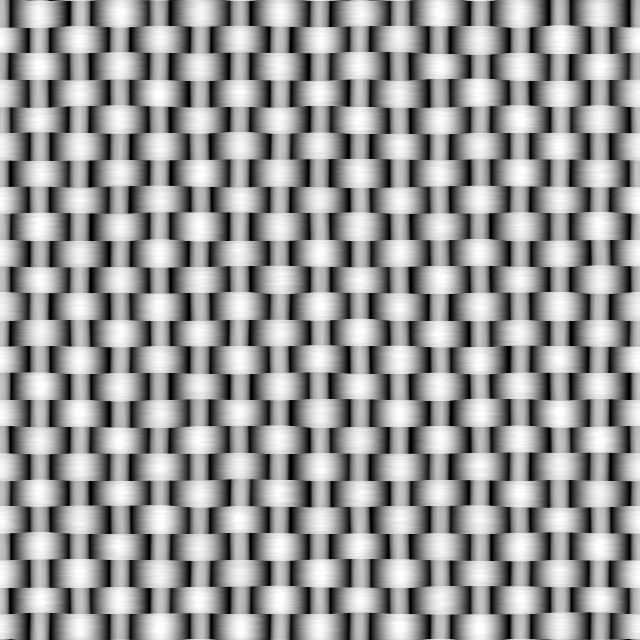
A three.js fragment shader for this texture map:

```glsl
varying vec2 vUv;

const vec2 GRID = vec2(16.0, 24.0);       // warp strands across, weft rows up
const float STRAND_HALF = 0.245;          // half width of a strand, in columns
const float STRAND_SOFT = 0.03;
const float STRAND_TONE = 0.765;
const float STRAND_FALLOFF = 0.5;
const float WEFT_HALF = 0.735;            // half length of a weft float, in columns
const float WEFT_TONE = 0.99;
const float WEFT_CURVE = 1.7;
const float WEFT_ROUNDING = 0.1;          // darkening toward the row edges
const float ROW_SOFT = 0.018;
const float ROW_BULGE = 0.008;
const float ROW_WOBBLE = 0.1;
const float JITTER = 0.045;
const float TONE_VARIATION = 0.05;
const float FIBRE_DEPTH = 0.06;
const vec2 WEFT_FIBRES = vec2(40.0, 480.0);
const vec2 STRAND_FIBRES = vec2(320.0, 30.0);
const float PI = 3.14159265;

float hash(vec2 cell) {
  vec3 q = fract(vec3(cell.xyx) * 0.1031);
  q += dot(q, q.yzx + 33.33);
  return fract((q.x + q.y) * q.z);
}

// Signed random value per cell, wrapping over the grid
float cellRandom(vec2 cell, float seed) {
  return hash(mod(cell, GRID) + seed) - 0.5;
}

// Value noise that wraps at the given period
float tileNoise(vec2 p, vec2 period) {
  vec2 i = floor(p);
  vec2 f = p - i;
  f = f * f * (3.0 - 2.0 * f);
  vec2 a = mod(i, period);
  vec2 b = mod(i + 1.0, period);
  return mix(mix(hash(a), hash(vec2(b.x, a.y)), f.x),
             mix(hash(vec2(a.x, b.y)), hash(b), f.x), f.y);
}

// Weft float: bright crown, sinking to black beside the strands
float weftShade(float along, float across, vec2 cell, float fibre) {
  float reach = WEFT_HALF * (1.0 + JITTER * cellRandom(cell, 17.0));
  float t = min(abs(along + JITTER * cellRandom(cell, 5.0)) / reach, 1.0);
  float crown = 1.0 - pow(t, WEFT_CURVE);
  float rounding = 1.0 - WEFT_ROUNDING * across * across;
  float tone = WEFT_TONE + TONE_VARIATION * cellRandom(cell, 41.0);
  float grain = FIBRE_DEPTH * (fibre - 0.5) * smoothstep(0.0, 0.4, crown);
  return tone * crown * rounding + grain;
}

// Warp strand: upright cylinder; returns tone and coverage
vec2 strandShade(float offset, float across, vec2 cell, float fibre) {
  float lean = 0.4 * JITTER * cellRandom(cell, 73.0) * across;
  float t = abs(offset + JITTER * cellRandom(cell, 59.0) + lean);
  float cover = 1.0 - smoothstep(STRAND_HALF - STRAND_SOFT, STRAND_HALF + STRAND_SOFT, t);
  float tone = STRAND_TONE - STRAND_FALLOFF * pow(min(t / STRAND_HALF, 1.0), 2.2);
  tone += TONE_VARIATION * cellRandom(cell, 97.0) + FIBRE_DEPTH * (fibre - 0.5);
  return vec2(tone * (1.0 - 0.04 * across * across), cover);
}

// One row of alternating weft floats and strands
float rowShade(vec2 p, float row, float weftFibre, float strandFibre) {
  float u = p.x - row;
  float center = 2.0 * floor(u * 0.5 + 0.5);
  float along = u - center;
  float across = clamp((p.y - row) * 2.0 - 1.0, -1.0, 1.0);
  float side = along < 0.0 ? -1.0 : 1.0;
  vec2 cell = vec2(center + row, row);
  float weft = weftShade(along, across, cell, weftFibre);
  vec2 strand = strandShade(along - side, across, cell + vec2(side, 0.0), strandFibre);
  return mix(weft, strand.x, strand.y);
}

void main() {
  vec2 p = vUv * GRID;

  // Uneven rows, widened slightly where a float crosses over a strand
  p.y += ROW_WOBBLE * (tileNoise(p, GRID) - 0.5);
  p.y += ROW_BULGE * cos(PI * p.x) * cos(PI * p.y);

  float weftFibre = tileNoise(vUv * WEFT_FIBRES, WEFT_FIBRES);
  float strandFibre = tileNoise(vUv * STRAND_FIBRES, STRAND_FIBRES);

  // Blend the two rows that meet at the nearest boundary
  float border = floor(p.y + 0.5);
  float below = rowShade(p, border - 1.0, weftFibre, strandFibre);
  float above = rowShade(p, border, weftFibre, strandFibre);
  float shade = mix(below, above, smoothstep(-ROW_SOFT, ROW_SOFT, p.y - border));

  gl_FragColor = vec4(vec3(clamp(shade, 0.0, 1.0)), 1.0);
}
```
